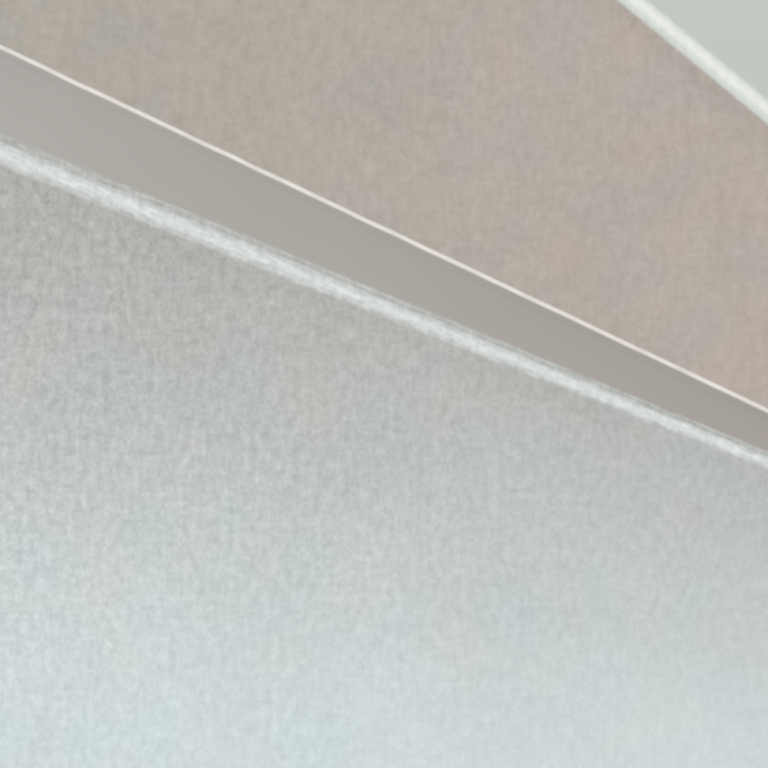
Write a Shadertoy shader that draws this texture.

```glsl
vec2 hashGradient(vec2 cell) {
    vec3 p = fract(vec3(cell.xyx) * vec3(0.1031, 0.1030, 0.0973));
    p += dot(p, p.yzx + 33.33);
    return fract((p.xx + p.yz) * p.zy) * 2.0 - 1.0;
}

float gradientNoise(vec2 p) {
    vec2 i = floor(p), f = fract(p);
    vec2 u = f * f * f * (f * (f * 6.0 - 15.0) + 10.0);
    vec2 e = vec2(0.0, 1.0);
    float a = dot(hashGradient(i), f);
    float b = dot(hashGradient(i + e.yx), f - e.yx);
    float c = dot(hashGradient(i + e.xy), f - e.xy);
    float d = dot(hashGradient(i + e.yy), f - e.yy);
    return mix(mix(a, b, u.x), mix(c, d, u.x), u.y);
}

// Signed vertical offset above a sloping line
float aboveLine(vec2 p, float height, float slope) {
    return p.y - height - slope * p.x;
}

float edge(float d, float soft) {
    return smoothstep(-soft, soft, d);
}

float band(float d, float halfWidth, float soft) {
    return edge(halfWidth - abs(d), soft);
}

float glow(float d, float radius) {
    return exp(-d * d / (radius * radius));
}

// Woven grain: tall threads, short cross threads and a fine tooth
float weave(vec2 p) {
    vec2 q = p + 0.006 * gradientNoise(p * 30.0);
    float threads = gradientNoise(q * vec2(105.0, 52.0));
    float cross = gradientNoise(q * vec2(60.0, 115.0) + 17.0);
    float tooth = gradientNoise(p * vec2(205.0, 170.0) + 41.0);
    return 0.55 * threads + 0.35 * cross + 0.4 * tooth;
}

float blotches(vec2 p) {
    return gradientNoise(p * 7.0) + 0.7 * gradientNoise(p * vec2(27.0, 18.0) + 9.0);
}

vec3 lowerWall(vec2 p, float depth) {
    float light = 0.6 * (0.72 - p.y) / 0.72 + 0.4 * clamp(depth / 0.7, 0.0, 1.0);
    vec3 shade = mix(vec3(0.700, 0.698, 0.682), vec3(0.755, 0.778, 0.770),
                     smoothstep(-0.05, 0.60, light));
    shade = mix(shade, vec3(0.815, 0.855, 0.860), smoothstep(0.36, 1.0, light));
    float grain = mix(0.122, 0.066, p.x) * mix(0.65, 1.0, smoothstep(0.0, 0.35, p.y));
    shade += grain * weave(p) + 0.016 * blotches(p);
    return shade + vec3(0.012, 0.0, -0.010) * gradientNoise(p * 11.0 + 5.0);
}

vec3 upperWall(vec2 p) {
    vec3 shade = mix(vec3(0.684, 0.662, 0.625), vec3(0.712, 0.675, 0.642), p.x);
    shade += 0.058 * weave(p * 0.9 + 3.0) + 0.016 * blotches(p + 2.0);
    return shade + vec3(0.018, 0.002, -0.012) * gradientNoise(p * 13.0 + 21.0);
}

// Smooth recess between the ledge and the trim
vec3 recess(vec2 p, float across) {
    vec3 shade = mix(vec3(0.682, 0.672, 0.650), vec3(0.648, 0.625, 0.600), p.x);
    return shade + 0.016 * (0.5 - across) + 0.006 * blotches(p * 0.7);
}

void mainImage(out vec4 fragColor, in vec2 fragCoord) {
    vec2 p = fragCoord / iResolution.xy;
    float soft = 0.0006 + 0.5 / iResolution.y;

    float ledge = aboveLine(p, 0.939, -0.474) + 0.0012 * gradientNoise(p.xx * 14.0);
    float trim = aboveLine(p, 0.805, -0.405) + 0.0018 * gradientNoise(p.xx * 19.0 + 4.0);
    float cornice = aboveLine(p, 1.679, -0.825);

    // Large surfaces
    float across = clamp(trim / max(trim - ledge, 0.01), 0.0, 1.0);
    vec3 color = lowerWall(p, -trim);
    color = mix(color, recess(p, across), edge(trim, 0.006));
    color = mix(color, upperWall(p), edge(ledge, soft));

    // Soft shade beside the trims
    color -= 0.010 * glow(trim + 0.028, 0.018);
    color -= 0.018 * glow(cornice + 0.030, 0.020);

    // Ceiling and its bright cornice
    vec3 ceiling = mix(vec3(0.735, 0.765, 0.742), vec3(0.760, 0.785, 0.760), p.y);
    color = mix(color, ceiling, edge(cornice, 0.004));
    vec3 corniceColor = mix(vec3(0.80, 0.82, 0.80), vec3(0.91, 0.92, 0.90),
                            glow(cornice - 0.003, 0.011));
    corniceColor += 0.05 * weave(p);
    color = mix(color, corniceColor, band(cornice, 0.016, 0.004));

    // Thin lit ledge with uneven brightness
    color -= 0.010 * glow(ledge + 0.010, 0.006);
    float gleam = 0.92 + 0.25 * gradientNoise(p.xx * vec2(38.0, 21.0));
    color = mix(color, vec3(0.91, 0.895, 0.87), gleam * band(ledge, 0.0030, 0.0012 + soft));

    // Rounded trim, narrowing to the right
    float halfWidth = mix(0.021, 0.012, p.x);
    float ripple = gradientNoise(vec2(p.x * 45.0, trim * 190.0));
    float profile = trim / halfWidth;
    vec3 trimColor = mix(vec3(0.725, 0.730, 0.715), vec3(0.850, 0.868, 0.862),
                         glow(profile + 0.18, 0.62));
    trimColor += 0.065 * ripple + 0.11 * weave(p);
    trimColor -= 0.035 * glow(profile - 0.62, 0.16);
    color = mix(color, trimColor, band(trim, halfWidth, 0.003));

    fragColor = vec4(clamp(color, 0.0, 1.0), 1.0);
}
```
